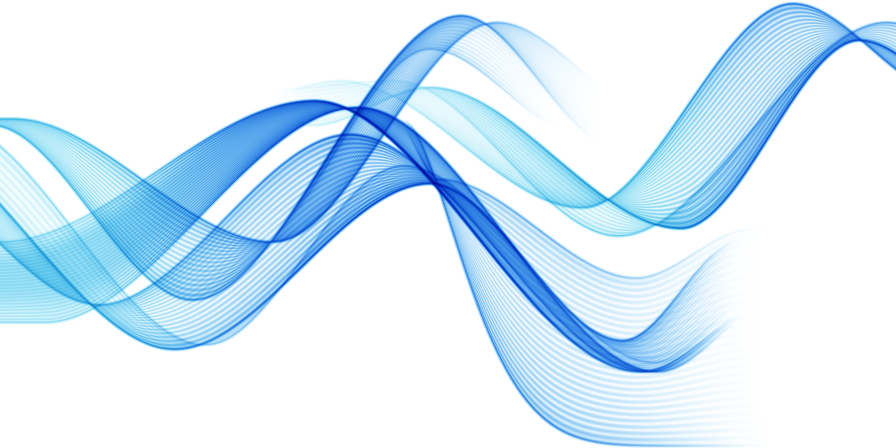
This background is drawn by a Shadertoy shader. Its source:

```glsl
// Translucent blue and cyan ribbons sweeping over white.
// Each ribbon lies between two eased wave curves, with fine threads and dark rims;
// ink densities add up and absorb light, so overlaps grow deeper.

// Curve easing through successive crests and troughs; flat beyond its ends.
float wave(float x, vec2 a, vec2 b, vec2 c, vec2 d, vec2 e) {
    return a.y + (b.y - a.y) * smoothstep(a.x, b.x, x)
               + (c.y - b.y) * smoothstep(b.x, c.x, x)
               + (d.y - c.y) * smoothstep(c.x, d.x, x)
               + (e.y - d.y) * smoothstep(d.x, e.x, x);
}

// Thin dark line along a curve, corrected for its slope, with a soft inner shade.
float rim(float y, float curve, float inside, float px) {
    float slope = dFdx(curve) / px;
    float dist = abs(y - curve) * inversesqrt(1.0 + slope * slope);
    float thickness = max(0.3, 0.6 * px);
    return exp(-dist * dist / (thickness * thickness)) + 0.4 * inside * exp(-dist * 0.6);
}

// Ink density of the band between two curves.
float ribbon(float y, float a, float b, float threads, float fill, float px) {
    float low = min(a, b), high = max(a, b);
    float width = high - low + 0.01;
    float t = clamp((y - low) / width, 0.0, 1.0);
    float inside = smoothstep(-px, px, y - low) * smoothstep(-px, px, high - y);

    float slope = dFdx(mix(a, b, 0.5)) / px;
    float spacing = width / threads * inversesqrt(1.0 + slope * slope);
    float visible = smoothstep(1.3, 3.0, spacing / px);
    float thread = 1.0 + 0.75 * visible * cos(6.2832 * t * threads);
    float side = 2.0 * t - 1.0;
    float body = fill * (0.75 + 0.5 * side * side) * (0.85 + 5.0 / (width + 5.0));
    return inside * body * thread + 0.6 * (rim(y, a, inside, px) + rim(y, b, inside, px));
}

void mainImage(out vec4 fragColor, in vec2 fragCoord) {
    // Canvas height is 100 units, width about 200.
    float px = 100.0 / iResolution.y;
    vec2 p = fragCoord * vec2(200.0 / iResolution.x, px);
    float x = p.x, y = p.y;

    // Ribbon rising from the left troughs to the upper middle crest.
    float riseA = wave(x, vec2(3, 73.5), vec2(61, 46), vec2(111, 95), vec2(148, 74), vec2(170, 70));
    float riseB = wave(x, vec2(-2, 72), vec2(43, 33), vec2(103, 96.5), vec2(138, 67), vec2(170, 60));
    float rise = ribbon(y, riseA, riseB, 17.0, 0.25, px);
    rise *= (1.0 - smoothstep(92.0, 136.0, x)) * (0.8 + 0.7 * exp(-pow((x - 72.0) / 17.0, 2.0)));

    // Faint inner veil beside the upper crest.
    float veilA = wave(x, vec2(55, 45), vec2(96, 89), vec2(130, 70), vec2(150, 60), vec2(170, 60));
    float veil = ribbon(y, veilA, riseB, 11.0, 0.18, px);
    veil *= 0.4 * smoothstep(58.0, 75.0, x) * (1.0 - smoothstep(95.0, 126.0, x));

    // Long low ribbon: two left troughs, middle crest, lower right trough.
    float lowA = wave(x, vec2(-25, 62), vec2(22, 32), vec2(78, 70), vec2(145, 17), vec2(172, 32));
    float lowB = wave(x, vec2(-26, 72), vec2(39, 22), vec2(96, 59), vec2(139, 24), vec2(165, 46));
    float lowC = wave(x, vec2(-12, 73), vec2(46, 23), vec2(90, 63), vec2(146, 19), vec2(170, 34));
    float low = ribbon(y, lowA, lowB, 19.0, 0.22, px) + 0.45 * ribbon(y, lowC, lowB, 7.0, 0.2, px);

    // Solid swell that narrows into the dark central strand.
    float swellA = wave(x, vec2(0, 46), vec2(70, 77.5), vec2(143, 17), vec2(172, 32), vec2(190, 32));
    float swellB = wave(x, vec2(10, 28), vec2(80, 76), vec2(147, 17), vec2(174, 33), vec2(190, 33));
    float shade = 0.25 + 0.45 * exp(-pow((x - 54.0) / 22.0, 2.0));
    float swell = ribbon(y, swellA, swellB, 26.0, shade, px);
    swell *= 0.35 + 0.65 * smoothstep(20.0, 70.0, x);
    // Deep core line along the descending strand.
    swell += 0.8 * rim(y, swellA, 0.0, px) * smoothstep(62.0, 85.0, x) * (1.0 - smoothstep(115.0, 145.0, x));
    // Soft haze under the swell at the far left.
    float haze = 0.34 * smoothstep(swellB - 2.0, swellB + 9.0, y)
               * (1.0 - smoothstep(swellA - 6.0, swellA + 1.0, y)) * (1.0 - smoothstep(35.0, 65.0, x));

    float center = 1.0 + 0.7 * exp(-pow((x - 88.0) / 24.0, 2.0));
    float rightFade = 1.0 - smoothstep(138.0, 166.0, x);
    float strands = (low * 0.8 + swell) * center * rightFade;

    // Pale fan dropping steeply to the bottom right.
    float s = clamp((x - 90.0) / 72.0, 0.0, 1.0);
    float fanLow = mix(73.0, 0.4, smoothstep(0.0, 1.0, 1.0 - pow(1.0 - s, 3.0)));
    float fanHigh = wave(x, vec2(88, 73), vec2(98, 60), vec2(142, 38), vec2(168, 49), vec2(190, 50));
    float fanDepth = smoothstep(fanHigh + 5.0, fanLow, y);
    float fan = ribbon(y, fanLow, fanHigh, 27.0, 0.2, px) * mix(0.55, 1.0, fanDepth);
    fan *= smoothstep(89.0, 97.0, x) * (1.0 - smoothstep(112.0, 174.0, x));

    // Right ribbon: pale cyan valley climbing to the top right crest.
    float climbA = wave(x, vec2(58, 79), vec2(76, 82), vec2(130, 53.6), vec2(177, 99.2), vec2(212, 79));
    float climbB = wave(x, vec2(70, 72), vec2(96, 80.5), vec2(152, 49), vec2(192, 91), vec2(219, 77));
    float climbC = wave(x, vec2(60, 80), vec2(88, 82), vec2(138, 47.3), vec2(198, 95), vec2(222, 86));
    float climb = ribbon(y, climbA, climbB, 21.0, 0.22, px) + 0.6 * ribbon(y, climbC, climbB, 9.0, 0.2, px);
    climb *= smoothstep(75.0, 160.0, x) * 0.95 + 0.12 * smoothstep(60.0, 75.0, x);

    // Absorption of each ink, shifting from cyan to blue along the way.
    vec3 cyan = vec3(1.0, 0.26, 0.08), blue = vec3(1.1, 0.46, 0.08);
    vec3 leftInk = mix(cyan, blue, smoothstep(14.0, 64.0, x));
    vec3 rightInk = mix(cyan, blue, smoothstep(142.0, 172.0, x));
    vec3 absorbed = leftInk * (rise + strands + haze) + blue * (veil + fan) + rightInk * climb;

    fragColor = vec4(exp(-1.35 * absorbed), 1.0);
}
```
